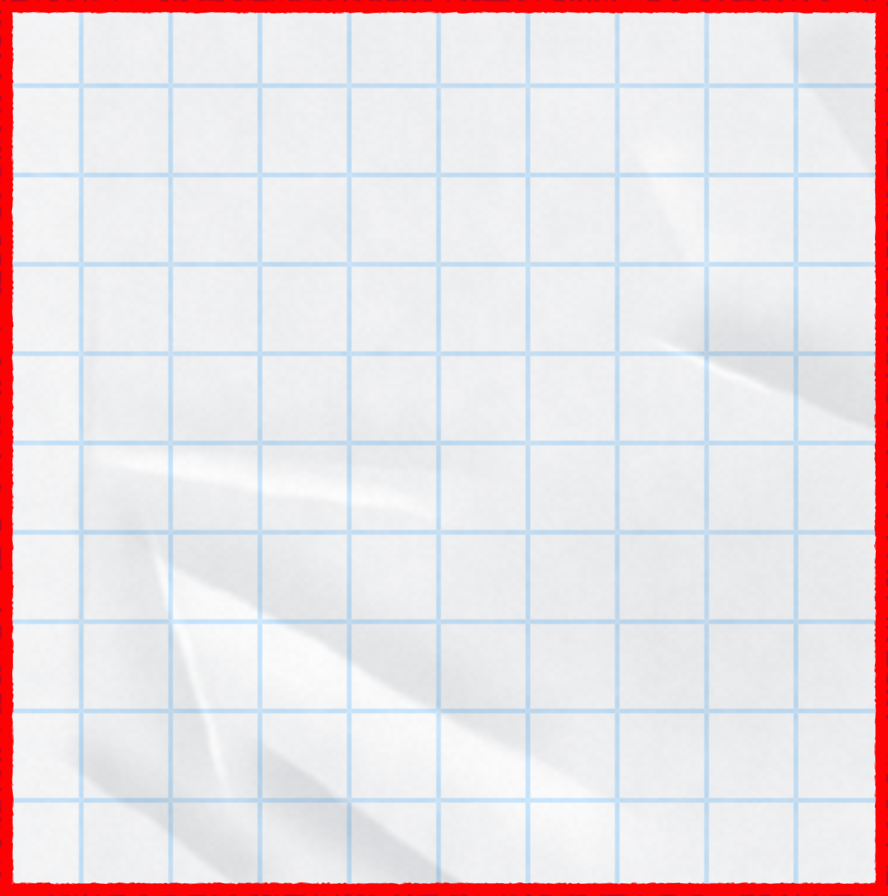
A Shadertoy shader for this texture:

```glsl
// Creased sheet of squared paper: pale blue rules, 9 across and 9 down, in a rough red frame.
// Rules come from a repeated distance; folds are one-sided soft shades along tapered
// segments; value noise gives the grain, the blotches and the ragged frame edge.

// Lengths are in canvas heights
const float CELL = 0.0997;
const vec2  FIRST_RULE = vec2(0.0907, 0.1068);
const float RULE_HALF_WIDTH = 0.0026;
const float RULE_SOFTNESS = 0.0014;
const float FRAME_WIDTH = 0.0142;
const float FRAME_ROUGHNESS = 0.0026;
const float GRAIN = 0.014;
const float BLOTCH = 0.022;
const vec3  PAPER = vec3(0.938, 0.940, 0.945);
const vec3  RULE_TINT = vec3(0.805, 0.918, 1.005);
const vec3  FRAME_RED = vec3(0.985, 0.008, 0.015);
const vec3  RIM_SPECK = vec3(0.55, 0.06, 0.20);

float hash(vec2 p) {
    return fract(sin(dot(p, vec2(127.1, 311.7))) * 43758.5453);
}

float noise(vec2 p) {
    vec2 i = floor(p), f = fract(p);
    f = f * f * (3.0 - 2.0 * f);
    return mix(mix(hash(i), hash(i + vec2(1, 0)), f.x),
               mix(hash(i + vec2(0, 1)), hash(i + vec2(1, 1)), f.x), f.y);
}

float fbm(vec2 p) {
    float sum = 0.0, gain = 0.5;
    for (int i = 0; i < 4; i++) {
        sum += gain * noise(p);
        p = p * 2.03 + 17.3;
        gain *= 0.5;
    }
    return sum / 0.9375;
}

// Crisp along a-b, fading over 'width' to the left of that direction
float fold(vec2 p, vec2 a, vec2 b, float width) {
    vec2 ab = b - a, q = p - a;
    float len = length(ab);
    float along = dot(q, ab) / (len * len);
    float side = (ab.x * q.y - ab.y * q.x) / len;
    float taper = smoothstep(-0.08, 0.2, along) * (1.0 - smoothstep(0.8, 1.08, along));
    float edge = min(0.006, width * 0.3);
    return taper * smoothstep(-edge, edge, side) * (1.0 - smoothstep(0.2 * width, width, side));
}

float creases(vec2 p) {
    p += 0.016 * (vec2(fbm(p * 14.0), fbm(p * 14.0 + 40.0)) - 0.5);
    float s = 0.0;
    // Wedge at the right, with its bright lower lip
    s -= 0.060 * fold(p, vec2(0.73, 0.625), vec2(1.04, 0.49), 0.13)
               * smoothstep(0.70, 0.60, p.y - 0.12 * (p.x - 0.73));
    s += 0.035 * fold(p, vec2(0.87, 0.560), vec2(0.73, 0.622), 0.012);
    // Upper right corner
    s -= 0.035 * fold(p, vec2(0.86, 0.96), vec2(1.02, 0.74), 0.16);
    s += 0.022 * fold(p, vec2(0.70, 0.84), vec2(0.78, 0.68), 0.09);
    // Long crease across the left half
    s += 0.042 * fold(p, vec2(0.09, 0.487), vec2(0.50, 0.418), 0.035);
    s -= 0.020 * fold(p, vec2(0.12, 0.500), vec2(0.56, 0.470), 0.10);
    // Diagonal shade, then the pale band below it
    s -= 0.045 * fold(p, vec2(0.14, 0.400), vec2(0.60, 0.140), 0.11);
    s += 0.036 * fold(p, vec2(0.74, 0.075), vec2(0.15, 0.390), 0.12);
    // Steep fold at the left
    s -= 0.036 * fold(p, vec2(0.150, 0.450), vec2(0.205, 0.200), -0.0 + 0.04) * 0.3;
    s -= 0.042 * fold(p, vec2(0.090, 0.180), vec2(0.110, 0.690), 0.020) * 0.5;
    s -= 0.040 * fold(p, vec2(0.255, 0.100), vec2(0.148, 0.460), 0.09);
    s += 0.045 * fold(p, vec2(0.150, 0.430), vec2(0.250, 0.110), 0.018);
    // Two shades along the bottom
    s -= 0.075 * fold(p, vec2(0.56, -0.02), vec2(0.28, 0.180), 0.085);
    s -= 0.065 * fold(p, vec2(0.06, 0.155), vec2(0.30, -0.01), 0.075);
    // Broad dimming low on the right, brighter margin at the left
    s -= 0.028 * smoothstep(0.42, 0.0, length((p - vec2(0.82, 0.32)) * vec2(1.0, 1.5)));
    s += 0.014 * smoothstep(0.098, 0.082, p.x);
    return s;
}

void mainImage(out vec4 fragColor, in vec2 fragCoord) {
    float pixel = 1.0 / iResolution.y;
    vec2 size = iResolution.xy * pixel;
    vec2 p = fragCoord * pixel;

    // Paper
    float light = creases(p)
                + BLOTCH * (fbm(p * vec2(26.0, 20.0)) - 0.5)
                + GRAIN * (noise(p * 190.0) - 0.5);
    vec3 color = PAPER + light * vec3(1.04, 1.0, 0.94);

    // Rules, a little paler where they cross
    vec2 toRule = abs(fract((p - FIRST_RULE) / CELL + 0.5) - 0.5) * CELL;
    float soft = max(RULE_SOFTNESS, 0.7 * pixel);
    vec2 rule = 1.0 - smoothstep(RULE_HALF_WIDTH - soft, RULE_HALF_WIDTH + soft, toRule);
    float ink = max(rule.x, rule.y) - 0.2 * rule.x * rule.y;
    ink *= 0.88 + 0.24 * noise(p * 70.0);
    color *= mix(vec3(1.0), RULE_TINT, ink);

    // Frame with a ragged inner edge and dull specks on its rim
    vec2 inset = min(p, size - p);
    float border = min(inset.x, inset.y);
    float rough = FRAME_ROUGHNESS * (0.6 * noise(p * 330.0) + 0.4 * noise(p * 110.0) - 0.5);
    float frame = 1.0 - smoothstep(-pixel, pixel, border - FRAME_WIDTH - rough);
    float speck = (1.0 - smoothstep(0.0005, 0.003, border)) * smoothstep(0.45, 0.8, noise(p * 210.0));
    color = mix(color, mix(FRAME_RED, RIM_SPECK, 0.6 * speck), frame);

    fragColor = vec4(clamp(color, 0.0, 1.0), 1.0);
}
```
